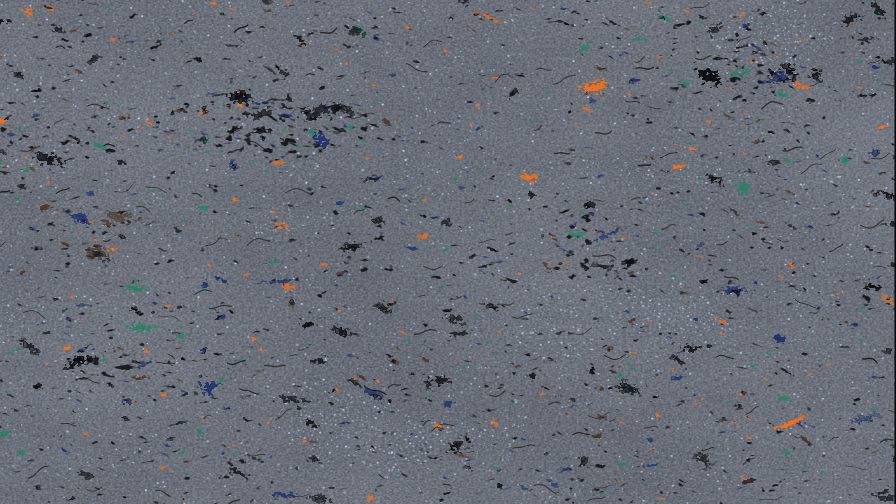
A Shadertoy shader for this texture:

```glsl
// Grainy slate-grey sheet strewn with dark, orange, green and blue flecks, fibres and pale specks.

#define BASE_GREY     vec3(0.422, 0.443, 0.480)
#define SOOT          vec3(0.035, 0.040, 0.060)
#define NAVY          vec3(0.120, 0.185, 0.420)
#define TEAL          vec3(0.100, 0.520, 0.390)
#define ORANGE        vec3(1.000, 0.430, 0.070)
#define UMBER         vec3(0.280, 0.190, 0.130)
#define PALE          vec3(0.720, 0.780, 0.900)
#define GRAIN         0.140
#define BROAD_TONE    0.045
#define FIBRE_DENSITY 0.55
#define SPECK_DENSITY 0.14
#define TILT          1.1

vec3 hash3(vec2 p) {
    vec3 q = fract(p.xyx * vec3(0.1031, 0.1030, 0.0973));
    q += dot(q, q.yxz + 33.33);
    return fract((q.xxy + q.yzz) * q.zyx);
}

float gradientNoise(vec2 p) {
    vec2 i = floor(p), f = fract(p);
    vec2 u = f * f * f * (f * (f * 6.0 - 15.0) + 10.0);
    vec2 e = vec2(0.0, 1.0);
    float a = dot(hash3(i).xy * 2.0 - 1.0, f);
    float b = dot(hash3(i + e.yx).xy * 2.0 - 1.0, f - e.yx);
    float c = dot(hash3(i + e.xy).xy * 2.0 - 1.0, f - e.xy);
    float d = dot(hash3(i + e.yy).xy * 2.0 - 1.0, f - e.yy);
    return mix(mix(a, b, u.x), mix(c, d, u.x), u.y);
}

vec2 rotate(vec2 p, float angle) {
    float c = cos(angle), s = sin(angle);
    return vec2(c * p.x + s * p.y, c * p.y - s * p.x);
}

// Antialiased fill of a signed distance
float coverage(float dist) {
    float edge = 0.7 / iResolution.y;
    return 1.0 - smoothstep(-edge, edge, dist);
}

// Loose patches where scattered parts gather
float cluster(vec2 p, vec2 scale, float seed) {
    float n = gradientNoise(p * scale + seed) + 0.4 * gradientNoise(p * scale * 2.7 + seed);
    return smoothstep(0.12, 0.40, n);
}

vec3 fleckColor(float pick) {
    if (pick < 0.52) return SOOT;
    if (pick < 0.67) return NAVY;
    if (pick < 0.80) return TEAL;
    if (pick < 0.92) return ORANGE;
    return UMBER;
}

// Ragged, mostly horizontal flakes, some of them stained with soot
vec3 addFlecks(vec3 color, vec2 p, float cell, float density, float seed, float ragged, float stain) {
    vec2 home = floor(p / cell);
    for (int y = -1; y <= 1; y++)
    for (int x = -1; x <= 1; x++) {
        vec2 id = home + vec2(x, y);
        vec3 place = hash3(id + seed);
        vec3 look = hash3(id + seed + 71.7);
        vec3 form = hash3(id + seed + 143.3);
        vec2 center = (id + place.xy) * cell;
        if (place.z > density * (0.65 + 1.8 * cluster(center, vec2(3.0, 6.0), 5.0))) continue;
        vec2 radius = cell * vec2(mix(0.10, 0.29, form.x), mix(0.045, 0.135, form.y * form.y));
        vec2 q = rotate(p - center, (form.z - 0.6) * TILT);
        q.y += 0.25 * radius.y * sin(q.x / radius.x * 2.0 + look.z * 6.28);
        float dist = (length(q / radius) - 1.0 + ragged * 1.9) * radius.y;
        float opacity = mix(0.65, 1.0, look.y) * (1.0 - 0.5 * smoothstep(0.0, 0.4, -ragged) * look.z);
        vec3 tint = mix(fleckColor(look.x), SOOT, stain * step(0.6, look.z));
        color = mix(color, tint, coverage(dist) * opacity);
    }
    return color;
}

// Thin bent threads
vec3 addFibres(vec3 color, vec2 p, float cell, float seed) {
    vec2 home = floor(p / cell);
    for (int y = -1; y <= 1; y++)
    for (int x = -1; x <= 1; x++) {
        vec2 id = home + vec2(x, y);
        vec3 place = hash3(id + seed);
        vec3 form = hash3(id + seed + 57.1);
        vec3 look = hash3(id + seed + 118.9);
        if (place.z > FIBRE_DENSITY) continue;
        float reach = cell * mix(0.07, 0.28, form.x);
        vec2 q = rotate(p - (id + place.xy) * cell, (form.z - 0.4) * TILT);
        float t = q.x / reach;
        q.y -= reach * ((form.y - 0.5) * 0.5 * t * t + 0.10 * sin(t * 3.0 + look.x * 6.28));
        float width = mix(0.0006, 0.0015, look.y);
        float dist = length(vec2(max(abs(q.x) - reach, 0.0), q.y)) - width;
        color = mix(color, mix(SOOT, UMBER, look.x * 0.6), coverage(dist) * mix(0.5, 0.95, look.z));
    }
    return color;
}

// Tiny pale dots, crowded inside patches
vec3 addSpecks(vec3 color, vec2 p, float cell, float seed) {
    vec2 home = floor(p / cell);
    float density = SPECK_DENSITY + 0.6 * cluster(p, vec2(2.3, 4.2), 31.0);
    for (int y = -1; y <= 1; y++)
    for (int x = -1; x <= 1; x++) {
        vec2 id = home + vec2(x, y);
        vec3 place = hash3(id + seed);
        vec3 look = hash3(id + seed + 39.4);
        if (place.z > density) continue;
        float radius = mix(0.0005, 0.0020, look.x * look.x);
        float dist = length((p - (id + place.xy) * cell) * vec2(0.85, 1.0)) - radius;
        color = mix(color, PALE, coverage(dist) * mix(0.25, 1.0, look.y));
    }
    return color;
}

void mainImage(out vec4 fragColor, in vec2 fragCoord) {
    vec2 p = fragCoord / iResolution.y;

    // Fine grain over slow shifts of tone
    float grain = gradientNoise(p * vec2(215.0, 255.0)) + 0.4 * gradientNoise(p * 115.0 + 17.0);
    float tone = gradientNoise(p * vec2(2.0, 3.0) + 60.0) + 0.6 * gradientNoise(p * vec2(9.0, 17.0));
    vec3 color = BASE_GREY + GRAIN * grain + BROAD_TONE * tone;

    // Mottled dark smears gathered in clumps
    float mottle = gradientNoise(p * vec2(34.0, 72.0) + 9.0) + 0.5 * gradientNoise(p * vec2(100.0, 150.0));
    float clump = cluster(p, vec2(3.0, 6.0), 5.0);
    color = mix(color, SOOT, 0.85 * smoothstep(0.40 - 0.22 * clump, 0.66 - 0.24 * clump, mottle));

    // Scattered parts, small to large
    float ragged = gradientNoise(p * vec2(150.0, 200.0) + 3.0) + 0.8 * gradientNoise(p * vec2(70.0, 95.0));
    float stain = smoothstep(0.02, 0.16, gradientNoise(p * vec2(75.0, 110.0) + 41.0));
    color = addSpecks(color, p, 0.0085, 11.0);
    color = addFlecks(color, p, 0.022, 0.30, 23.0, ragged, stain);
    color = addFibres(color, p, 0.085, 47.0);
    color = addFlecks(color, p, 0.046, 0.34, 211.0, ragged, stain);
    color = addFlecks(color, p, 0.085, 0.38, 307.0, ragged, stain);

    // Narrow dark margin on the right
    color = mix(color, SOOT, coverage(iResolution.x / iResolution.y - 0.003 - p.x));
    fragColor = vec4(clamp(color, 0.0, 1.0), 1.0);
}
```
